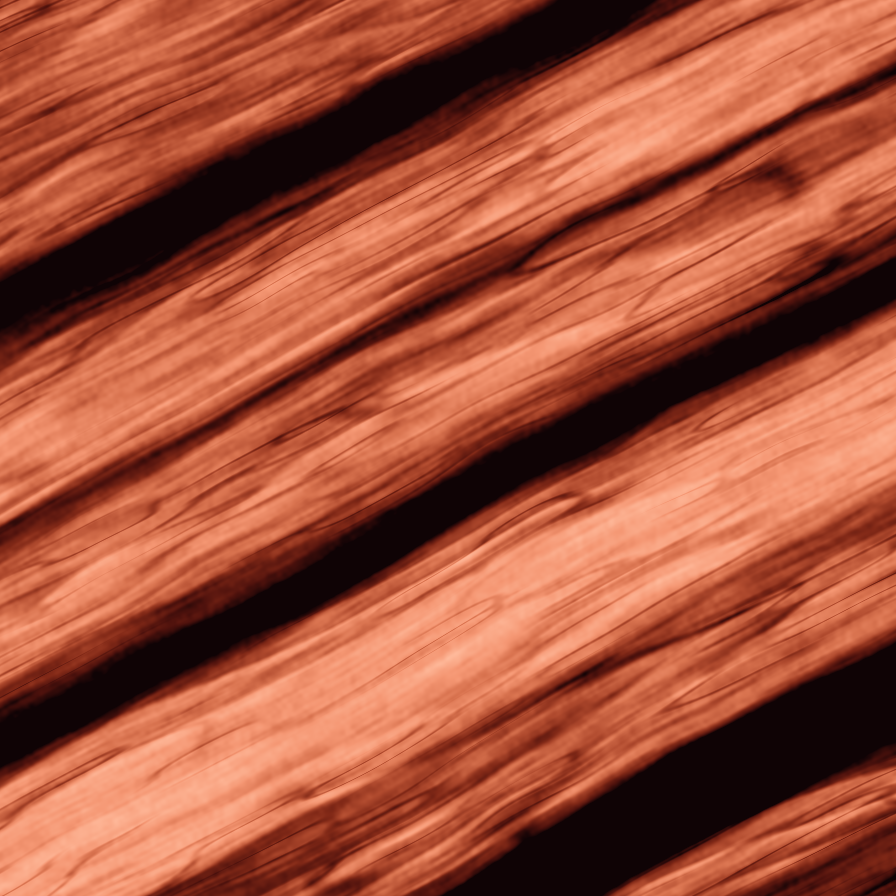
This texture is drawn by a three.js fragment shader. Its source:

```glsl
// Weathered red wood: slanted ridges, deep shadowed furrows and fine fibrous grain.
varying vec2 vUv;

float hash(vec2 p) {
  vec3 q = fract(vec3(p.xyx) * 0.1031);
  q += dot(q, q.yzx + 33.33);
  return fract((q.x + q.y) * q.z);
}

float noise(vec2 p) {
  vec2 i = floor(p), f = fract(p);
  f = f * f * (3.0 - 2.0 * f);
  return mix(mix(hash(i), hash(i + vec2(1.0, 0.0)), f.x),
             mix(hash(i + vec2(0.0, 1.0)), hash(i + vec2(1.0, 1.0)), f.x), f.y);
}

// Bell with its own width on either side of the centre.
float bell(float h, float centre, float below, float above) {
  float d = h - centre;
  d /= d < 0.0 ? below : above;
  return exp(-d * d);
}

// Large light and shadow across the ridges.
float relief(float h) {
  float tone = 0.73 - 0.09 * smoothstep(0.68, 0.78, h);
  tone += 0.20 * bell(h, 0.48, 0.06, 0.06);
  tone += 0.22 * bell(h, 0.29, 0.04, 0.05);
  tone += 0.34 * bell(h, 0.02, 0.09, 0.10);
  tone -= 0.95 * bell(h, 0.655, 0.065, 0.038);
  tone -= 0.62 * bell(h, 0.405, 0.012, 0.014);
  tone -= 0.15 * bell(h, 0.365, 0.03, 0.03);
  tone -= 1.05 * bell(h, 0.165, 0.025, 0.065);
  tone -= 0.36 * bell(h, -0.09, 0.035, 0.012);
  tone -= 0.95 * smoothstep(-0.375, -0.34, h) * (1.0 - smoothstep(-0.25, -0.222, h));
  tone -= 0.50 * (1.0 - smoothstep(-0.45, -0.40, h));
  return tone;
}

// Overlapping layers, each lit towards its upper edge and ending in a shadow.
float layers(vec2 p) {
  float f = fract(p.y * 21.0 + 2.6 * noise(p * vec2(2.2, 13.0)));
  return f * (1.0 - smoothstep(0.78, 1.0, f)) - 0.38;
}

// Thin dark cracks along the contours of stretched noise.
float cracks(vec2 p, vec2 scale, float width) {
  float line = 1.0 - smoothstep(0.0, width, abs(noise(p * scale) - 0.5));
  return line * smoothstep(0.38, 0.7, noise(p * scale * vec2(0.9, 0.4) + 37.0));
}

vec3 woodColour(float tone) {
  float t = tone * 5.0;
  vec3 c = mix(vec3(0.06, 0.01, 0.02), vec3(0.31, 0.07, 0.05), clamp(t, 0.0, 1.0));
  c = mix(c, vec3(0.51, 0.16, 0.09), clamp(t - 1.0, 0.0, 1.0));
  c = mix(c, vec3(0.69, 0.29, 0.18), clamp(t - 2.0, 0.0, 1.0));
  c = mix(c, vec3(0.85, 0.45, 0.31), clamp(t - 3.0, 0.0, 1.0));
  c = mix(c, vec3(0.96, 0.59, 0.45), clamp(t - 4.0, 0.0, 1.0));
  return mix(c, vec3(1.0, 0.73, 0.61), clamp((t - 5.0) * 0.8, 0.0, 1.0));
}

void main() {
  // Run along and across the slanted fibres, with a gentle wander.
  float along = dot(vUv, vec2(0.887, 0.462));
  float across = vUv.y - 0.52 * vUv.x;
  across += 0.028 * (noise(vec2(along * 2.6, across * 4.0) + 11.0) - 0.5);
  across += 0.007 * (noise(vec2(along * 11.0, across * 26.0) + 5.0) - 0.5);
  vec2 p = vec2(along, across) + 3.0;

  // Ragged edges come from shifting the relief by the fibres.
  float strand = noise(p * vec2(5.0, 58.0)) - 0.5;
  float tone = relief(across + 0.014 * strand);

  // Broad polished ridges carry less grain than their flanks.
  float polish = bell(across, 0.02, 0.07, 0.08) + 0.6 * bell(across, 0.48, 0.04, 0.04)
               + 0.6 * bell(across, 0.29, 0.03, 0.03);
  float rough = 1.0 - 0.6 * polish;

  float grain = 0.34 * layers(p) * (0.4 + 0.9 * noise(p * vec2(1.7, 9.0) + 21.0));
  grain += 0.28 * strand;
  grain += 0.26 * (noise(p * vec2(9.0, 115.0) + 7.0) - 0.5);
  grain += 0.20 * (noise(p * vec2(24.0, 210.0) + 15.0) - 0.5);
  grain -= 0.30 * cracks(p, vec2(3.5, 38.0), 0.09);
  tone += grain * rough * (0.35 + 0.65 * smoothstep(0.0, 0.5, tone));

  // Fine hairline cracks and a soft fuzz lie over everything.
  tone -= 0.24 * cracks(p + 8.0, vec2(7.0, 80.0), 0.12) * smoothstep(0.1, 0.6, tone);
  tone += 0.07 * (noise(vUv * 170.0) - 0.5) + 0.06 * (noise(vUv * 75.0 + 9.0) - 0.5);

  gl_FragColor = vec4(woodColour(tone), 1.0);
}
```
